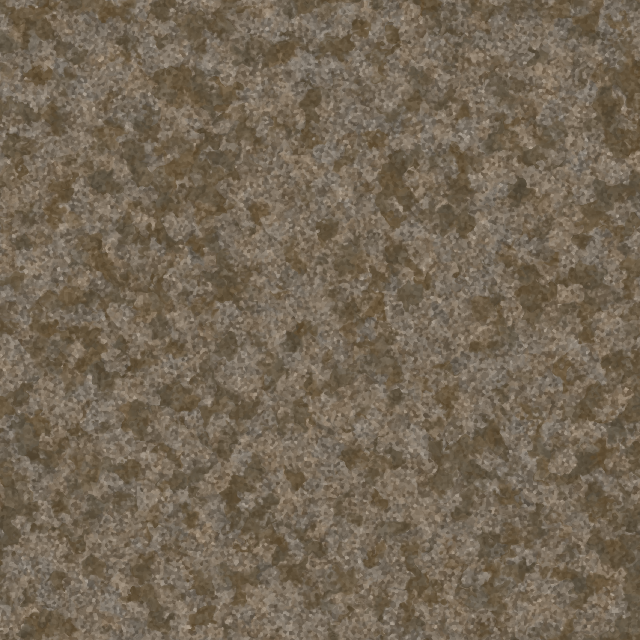
Give the GLSL for this texture, as a WebGL 1 fragment shader.

```glsl
precision highp float;
uniform vec2 u_resolution;

vec2 hash2(vec2 p) {
  vec3 q = fract(p.xyx * vec3(0.1031, 0.1030, 0.0973));
  q += dot(q, q.yzx + 33.33);
  return fract((q.xx + q.yz) * q.zy);
}

// Soft cellular noise: two random values per cell, blended across borders
vec2 softCells(vec2 p, float sharpness) {
  vec2 base = floor(p);
  vec2 sum = vec2(0.0);
  float total = 0.0;
  for (int y = -1; y <= 1; y++) {
    for (int x = -1; x <= 1; x++) {
      vec2 cell = base + vec2(float(x), float(y));
      vec2 offset = cell + hash2(cell + 17.0) - p;
      float weight = exp(-sharpness * dot(offset, offset));
      sum += weight * hash2(cell + 91.0);
      total += weight;
    }
  }
  return sum / total;
}

void main() {
  vec2 uv = gl_FragCoord.xy / min(u_resolution.x, u_resolution.y);

  // Ragged outlines for the mineral patches
  vec2 warp = softCells(uv * 85.0 + 40.0, 6.0) - 0.5;
  vec2 fineWarp = softCells(uv * 170.0 + 300.0, 6.0) - 0.5;
  vec2 ragged = uv + warp * 0.018 + fineWarp * 0.008;

  vec2 patches = softCells(ragged * 38.0 + 11.0, 9.0);
  vec2 clumps = softCells(ragged * 80.0 + 150.0, 8.0);
  vec2 grain = softCells(uv * 215.0 + 500.0, 8.0);

  // Brown patches are smooth and dark, pale ones are grainy
  float pale = smoothstep(0.25, 0.55, patches.x * 0.75 + clumps.x * 0.25);
  float tone = 0.416 + 0.05 * pale;
  tone += 0.06 * (patches.x - 0.5) + 0.09 * (clumps.x - 0.5);
  tone += (grain.x - 0.5) * mix(0.08, 0.19, pale);
  tone += 0.07 * pale * smoothstep(0.7, 0.95, grain.y);

  // Warm stone base, with rusty and greyish drifts
  vec3 color = tone - vec3(0.0, 0.05, 0.113);
  color += (1.0 - pale) * vec3(0.0, -0.005, -0.025);
  color += (patches.y - 0.5) * vec3(0.025, 0.0, -0.03);
  color += (clumps.y - 0.5) * vec3(0.02, 0.0, -0.02);

  gl_FragColor = vec4(color, 1.0);
}
```
